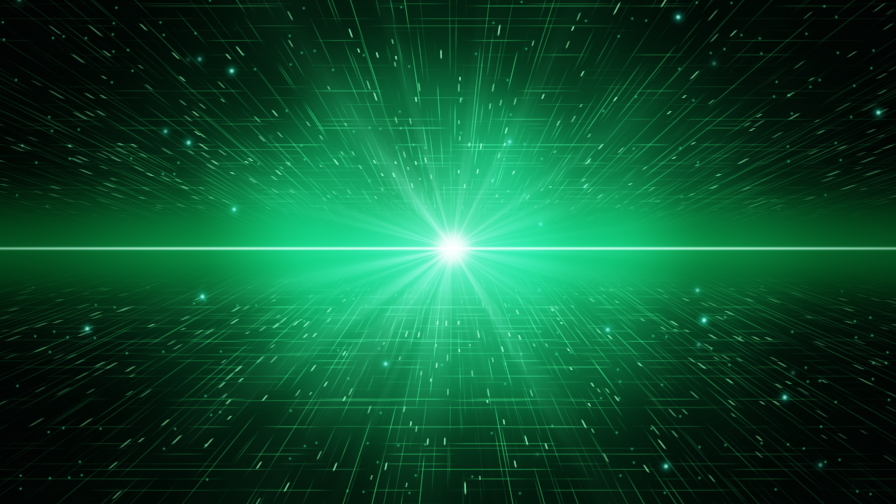
A Shadertoy shader for this background:

```glsl
// A green burst of light on a thin horizon between two mirrored planes of
// broken perspective lines, with streaks flying outward and cyan sparks.
// Light is summed as exposure per channel, then tone mapped.

float hash(vec2 p) {
    vec3 q = fract(vec3(p.xyx) * 0.1031);
    q += dot(q, q.yzx + 33.33);
    return fract((q.x + q.y) * q.z);
}

vec2 gradient(vec2 cell) {
    float angle = 6.2832 * hash(cell + 17.0);
    return vec2(cos(angle), sin(angle));
}

// Gradient noise, roughly -0.7 to 0.7
float noise(vec2 p) {
    vec2 i = floor(p), f = fract(p);
    vec2 s = f * f * f * (f * (f * 6.0 - 15.0) + 10.0);
    vec2 e = vec2(1.0, 0.0);
    float low = mix(dot(gradient(i), f), dot(gradient(i + e), f - e), s.x);
    float high = mix(dot(gradient(i + e.yx), f - e.yx),
                     dot(gradient(i + 1.0), f - 1.0), s.x);
    return mix(low, high, s.y);
}

// Soft line of a given half width that stays smooth at any canvas size
float stroke(float dist, float halfWidth) {
    float blur = 0.7 / iResolution.y;
    return 1.0 - smoothstep(max(halfWidth - blur, 0.0), halfWidth + blur, abs(dist));
}

// One jittered line per unit of coord, broken into pieces along the other axis
float brokenLines(float coord, float along, float unitSize, float seed) {
    float id = floor(coord);
    float offset = fract(coord) - mix(0.2, 0.8, hash(vec2(id, seed)));
    float pieces = smoothstep(-0.12, 0.3, noise(vec2(along, id * 7.3 + seed)));
    float strength = hash(vec2(id, seed + 9.0));
    return stroke(offset * unitSize, 0.0011) * pieces * strength;
}

// Short bright dashes lying along the receding lines
float streaks(vec2 plane, float unitSize, float seed) {
    vec2 grid = plane * vec2(16.0, 12.0);
    vec2 id = floor(grid) + seed;
    vec2 f = fract(grid) - mix(vec2(0.3), vec2(0.7), vec2(hash(id), hash(id + 5.0)));
    float len = mix(0.1, 0.29, hash(id + 11.0));
    float taper = 1.0 - smoothstep(len * 0.4, len, abs(f.y));
    return step(0.87, hash(id + 23.0)) * taper * stroke(f.x * unitSize / 16.0, 0.0015);
}

void mainImage(out vec4 fragColor, in vec2 fragCoord) {
    vec2 p = (fragCoord - iResolution.xy * vec2(0.505, 0.507)) / iResolution.y;
    float r = length(p), height = abs(p.y);
    vec2 dir = p / max(r, 0.001);

    // Wide oval glow and the band along the horizon
    float glow = 1.55 * exp(-dot(p * p, vec2(6.0, 15.0)));
    glow += 0.09 * exp(-5.0 * p.x * p.x);
    glow *= 1.0 + 0.45 * noise(p * 5.0 + 3.0);
    float band = 0.75 * exp(-p.y * p.y * 110.0 - abs(p.x) * 0.95);
    vec3 light = vec3(0.05, 1.0, 0.47) * glow + vec3(0.02, 1.0, 0.32) * band;
    light += vec3(0.003, 0.012, 0.007);

    // Perspective planes: x fans out from the horizon, depth is logarithmic
    float scale = height + 0.15;
    vec2 plane = vec2(p.x / scale, log(scale));
    float side = p.y > 0.0 ? 40.0 : 90.0;
    float slant = scale * inversesqrt(1.0 + plane.x * plane.x);
    float lines = 0.0;
    for (float i = 0.0; i < 2.0; i++) {
        float count = 14.0 + 9.0 * i;
        float seed = side + i * 13.0;
        lines += brokenLines(plane.x * count, plane.y * 6.0, slant / count, seed);
        lines += 0.75 * brokenLines(plane.y * count, plane.x * 4.0, scale / count, seed + 5.0);
    }
    float reach = smoothstep(0.03, 0.17, height) * exp(-2.0 * p.x * p.x);
    light += vec3(0.16, 0.8, 0.36) * lines * reach * (0.6 + 0.4 * glow);

    // Streaks
    float dashes = streaks(plane, slant, side) + 0.6 * streaks(plane + 0.37, slant, side + 31.0);
    light += vec3(0.6, 1.3, 0.8) * dashes * smoothstep(0.05, 0.15, height)
           * exp(-2.0 * p.x * p.x);

    // Large sparks with a cyan halo
    float aspect = iResolution.x / iResolution.y;
    for (float i = 0.0; i < 34.0; i++) {
        vec2 spot = vec2(hash(vec2(i, 3.0)), hash(vec2(i, 71.0))) - 0.5;
        vec2 d = p - spot * vec2(aspect, 1.0);
        float power = pow(hash(vec2(i, 29.0)), 2.0);
        float d2 = dot(d, d);
        light += power * (vec3(1.2, 2.5, 2.2) * exp(-d2 * 90000.0)
                        + vec3(0.04, 0.6, 0.45) * exp(-d2 * 11000.0));
    }

    // Fine dust
    vec2 dustCell = floor(p * 32.0);
    vec2 dust = fract(p * 32.0) - 0.25 - 0.5 * vec2(hash(dustCell), hash(dustCell + 7.0));
    light += vec3(0.12, 0.6, 0.35) * step(0.85, hash(dustCell + 19.0))
           * exp(-dot(dust, dust) * 200.0) * smoothstep(0.04, 0.15, height);

    // Radial rays and white core
    float rays = smoothstep(-0.1, 0.6, noise(dir * 4.5 + 8.0))
               + 0.6 * smoothstep(0.0, 0.6, noise(dir * 13.0 + 2.0));
    light += vec3(0.6, 1.0, 0.8) * rays * exp(-r * 10.0);
    light += vec3(0.04, 0.2, 0.11) * rays * exp(-r * 3.5);
    light += vec3(1.0, 1.2, 1.1) * (2.6 * exp(-r * r * 1500.0) + 0.7 * exp(-r * 14.0));

    // Thin horizon line
    float horizon = exp(-p.y * p.y * 170000.0);
    light += vec3(1.3, 2.0, 1.6) * horizon * exp(-1.1 * p.x * p.x);
    light += vec3(0.06, 0.4, 0.2) * exp(-height * 90.0) * exp(-2.0 * abs(p.x));

    fragColor = vec4(1.0 - exp(-light), 1.0);
}
```
